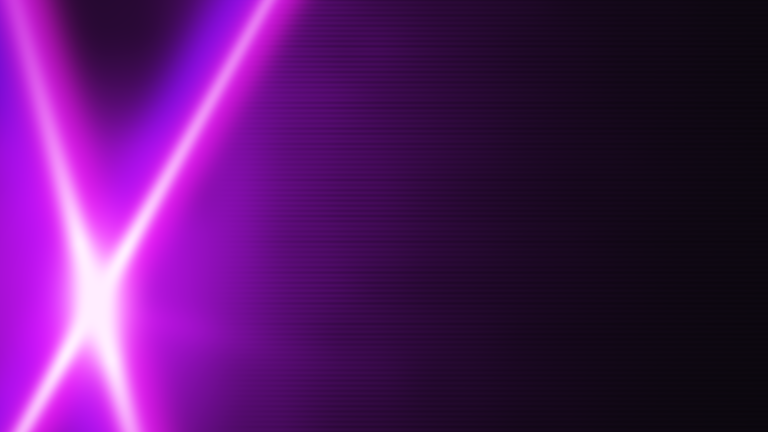
Reproduce this background procedurally as a WebGL 2 fragment shader.

```glsl
#version 300 es
precision highp float;

uniform vec2 u_resolution;
out vec4 outColor;

// Layout, in units of canvas height
const vec2 CROSSING = vec2(0.222, 0.300);
const float RIGHT_SLOPE = 0.57;
const float LEFT_SLOPE = -0.27;
const float RIGHT_WIDTH = 0.046;
const float LEFT_WIDTH = 0.060;
const float HEAT_REACH = 0.30;
const vec2 CORE_RADIUS = vec2(0.072, 0.135);
const vec2 STREAK_START = vec2(0.30, 0.27);
const float STREAK_SLOPE = -0.21;

// Ambient light and scan lines
const float AMBIENT_START = 0.40;
const float AMBIENT_REACH = 0.50;
const float AMBIENT_TILT = 0.16;
const float LINE_COUNT = 84.0;
const float LINE_DEPTH = 0.20;
const float BLOTCH_SCALE = 9.0;
const float BLOTCH_DEPTH = 0.16;

// Colours
const vec3 NIGHT = vec3(0.040, 0.030, 0.050);
const vec3 PURPLE = vec3(0.54, 0.025, 0.71);
const vec3 BLUE = vec3(0.32, 0.00, 0.95);
const vec3 MAGENTA = vec3(0.86, 0.08, 0.95);
const vec3 CRIMSON = vec3(0.55, 0.01, 0.48);
const vec3 VIOLET = vec3(0.58, 0.03, 0.88);
const vec3 WHITE = vec3(1.00, 0.93, 1.00);

float hash(vec2 cell) {
  vec3 h = fract(vec3(cell.xyx) * 0.1031);
  h += dot(h, h.yzx + 33.33);
  return fract((h.x + h.y) * h.z);
}

float valueNoise(vec2 p) {
  vec2 cell = floor(p);
  vec2 f = fract(p);
  f = f * f * (3.0 - 2.0 * f);
  float low = mix(hash(cell), hash(cell + vec2(1, 0)), f.x);
  float high = mix(hash(cell + vec2(0, 1)), hash(cell + vec2(1, 1)), f.x);
  return mix(low, high, f.y);
}

float bell(float x, float width) {
  float t = x / width;
  return exp(-t * t);
}

vec3 screen(vec3 base, vec3 light) {
  return 1.0 - (1.0 - base) * (1.0 - clamp(light, 0.0, 1.0));
}

// Beam with a blue left fringe, a crimson right fringe and a hot centre
vec3 addBeam(vec3 color, vec2 q, float slope, float width, float coolCore) {
  float d = (q.x - slope * q.y) / sqrt(1.0 + slope * slope);
  float heat = exp(-length(q) / HEAT_REACH);
  color = screen(color, BLUE * 0.75 * bell(d + width * 1.3, width * 1.5));
  color = screen(color, CRIMSON * 0.75 * bell(d - width * 0.8, width));
  color = screen(color, MAGENTA * mix(0.68, 1.0, heat) * bell(d, width));
  float core = bell(d, width * mix(0.38, 0.62, heat));
  return mix(color, WHITE, core * mix(coolCore, 1.0, min(heat * 1.6, 1.0)));
}

// Purple wash fading to the right, dim in the wedge between the beams
vec3 ambient(vec2 p) {
  float x = p.x + AMBIENT_TILT * (0.5 - p.y);
  float fade = exp(-pow(max(x - AMBIENT_START, 0.0) / AMBIENT_REACH, 1.3));
  float vertical = 1.0 - 0.9 * pow(abs(p.y - 0.52), 2.0);
  float wedge = smoothstep(0.50, 0.95, p.y) * (1.0 - smoothstep(0.30, 0.65, p.x));
  float blotch = 1.0 + BLOTCH_DEPTH * (valueNoise(p * BLOTCH_SCALE) - 0.5);
  return NIGHT + PURPLE * fade * vertical * blotch * (1.0 - 0.75 * wedge);
}

// Thin horizontal lines of uneven strength, absent near the beams
float scanLines(vec2 p) {
  float row = p.y * LINE_COUNT;
  float wave = 0.5 + 0.5 * cos(6.28318 * row);
  float strength = mix(0.5, 1.0, hash(vec2(floor(row + 0.5), 7.0)));
  return 1.0 - LINE_DEPTH * wave * strength * smoothstep(0.45, 0.85, p.x);
}

void main() {
  vec2 p = gl_FragCoord.xy / u_resolution.y;
  vec2 q = p - CROSSING;

  vec3 color = ambient(p) * scanLines(p);

  // Faint streak leaving the crossing toward the lower right
  vec2 s = p - STREAK_START;
  float streak = bell(s.y - STREAK_SLOPE * s.x, 0.035 + 0.05 * max(s.x, 0.0));
  streak *= smoothstep(-0.10, 0.05, s.x) * exp(-max(s.x, 0.0) / 0.25);
  color = screen(color, VIOLET * 0.30 * streak);

  // Wide halo, both beams, then the burnt-out centre
  color = screen(color, VIOLET * 0.75 * bell(length(q * vec2(1.0, 0.85)), 0.22));
  color = addBeam(color, q, LEFT_SLOPE, LEFT_WIDTH, 0.02);
  color = addBeam(color, q, RIGHT_SLOPE, RIGHT_WIDTH, 0.35);
  color = mix(color, WHITE, bell(length(q / CORE_RADIUS), 1.0));

  outColor = vec4(color, 1.0);
}
```
